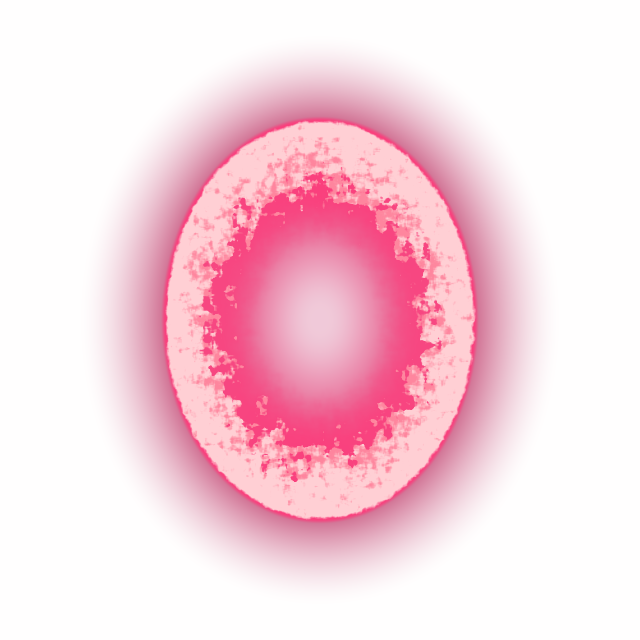
Reproduce this background procedurally as a WebGL 1 fragment shader.

```glsl
precision highp float;
// Draws a mottled pale pink oval ring with a soft rose halo on white.

uniform vec2 u_resolution;

const vec2 CENTER = vec2(0.5, 0.5);
const vec2 RADII = vec2(0.241, 0.311);
const float INNER_EDGE = 0.65;     // inner rim, as a share of the radii
const float HALO_WIDTH = 0.135;
const float HALO_FALLOFF = 1.6;
const float RIM_WIDTH = 0.008;
const float GRAIN_SCALE = 62.0;
const float RAGGEDNESS = 0.32;

const vec3 WHITE = vec3(1.0, 0.995, 0.995);
const vec3 HALO_ROSE = vec3(0.81, 0.42, 0.56);
const vec3 HOT_PINK = vec3(0.98, 0.25, 0.49);
const vec3 DUSTY_PINK = vec3(0.91, 0.42, 0.59);
const vec3 CORE_PALE = vec3(0.94, 0.79, 0.85);
const vec3 SALMON = vec3(1.0, 0.57, 0.64);
const vec3 RING_PALE = vec3(1.0, 0.81, 0.83);

float hash(vec2 p) {
  vec3 q = fract(vec3(p.xyx) * 0.1031);
  q += dot(q, q.yzx + 33.33);
  return fract((q.x + q.y) * q.z);
}

float valueNoise(vec2 p) {
  vec2 cell = floor(p);
  vec2 f = fract(p);
  f = f * f * (3.0 - 2.0 * f);
  float low = mix(hash(cell), hash(cell + vec2(1.0, 0.0)), f.x);
  float high = mix(hash(cell + vec2(0.0, 1.0)), hash(cell + vec2(1.0)), f.x);
  return mix(low, high, f.y);
}

// Layered grain with short horizontal and vertical streaks, centred on zero.
float grain(vec2 p) {
  float sum = 0.0;
  float weight = 0.5;
  for (int i = 0; i < 3; i++) {
    float across = valueNoise(p * vec2(0.7, 1.4));
    float upright = valueNoise(p * vec2(1.4, 0.7) + 57.0);
    sum += weight * (across + upright - 1.0);
    p = p * 2.03 + 19.0;
    weight *= 0.6;
  }
  return sum;
}

// Approximate signed distance to the oval; k is the scaled radius.
float ovalDistance(vec2 p, float k) {
  float slope = length(p / (RADII * RADII));
  return k * (k - 1.0) / max(slope, 0.001);
}

vec3 haloColor(float dist) {
  float fade = pow(clamp(1.0 - dist / HALO_WIDTH, 0.0, 1.0), HALO_FALLOFF);
  vec3 color = mix(WHITE, HALO_ROSE, fade);
  float rim = 1.0 - smoothstep(0.0, RIM_WIDTH, dist);
  return mix(color, HOT_PINK, rim);
}

vec3 coreColor(float k, float sideways, float cloud) {
  vec3 color = mix(CORE_PALE, DUSTY_PINK, smoothstep(0.04, 0.55, k));
  float heat = smoothstep(0.34, 0.64, k + 0.05 * cloud);
  return mix(color, HOT_PINK, heat * mix(1.0, 0.82, sideways));
}

void main() {
  float size = min(u_resolution.x, u_resolution.y);
  vec2 p = (gl_FragCoord.xy - 0.5 * u_resolution) / size + 0.5 - CENTER;
  float pixel = 1.0 / size;

  float k = length(p / RADII);
  float dist = ovalDistance(p, k);
  float coarse = grain((p + 2.0) * GRAIN_SCALE);
  float fine = grain((p + 5.0) * GRAIN_SCALE * 1.4);

  // Rosy interior, duller toward the left and right
  float sideways = abs(p.x) / (length(p) + 0.001);
  vec3 inside = coreColor(k, sideways, coarse);

  // Ragged salmon inner edge growing into the pale ring
  float ragged = k + RAGGEDNESS * coarse;
  float salmonMask = smoothstep(INNER_EDGE, INNER_EDGE + 0.05, ragged);
  float paleMask = smoothstep(0.62, 0.86, k + 0.45 * fine + 0.15 * coarse);
  vec3 ring = mix(SALMON, RING_PALE, paleMask);
  inside = mix(inside, ring, salmonMask * mix(0.85, 1.0, paleMask));

  // Slightly rough outer edge over the halo
  float edge = dist + 0.002 + 0.006 * fine;
  float cover = 1.0 - smoothstep(-pixel, pixel + 0.002, edge);
  gl_FragColor = vec4(mix(haloColor(dist), inside, cover), 1.0);
}
```
